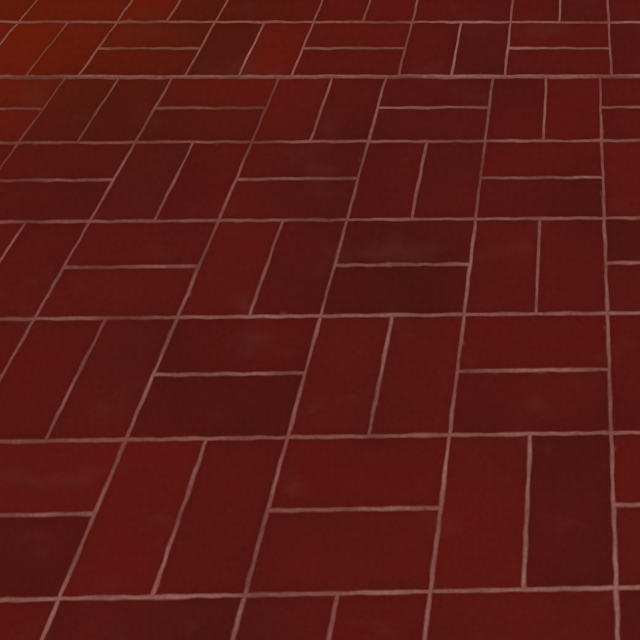
A Shadertoy shader for this texture:

```glsl
vec2 hash2(vec2 p) {
    vec3 q = fract(p.xyx * vec3(0.1031, 0.1030, 0.0973));
    q += dot(q, q.yzx + 33.33);
    return fract((q.xx + q.yz) * q.zy);
}

float cornerSlope(vec2 corner, vec2 offset) {
    float angle = 6.2832 * hash2(corner).x;
    return dot(vec2(cos(angle), sin(angle)), offset);
}

// Gradient noise, roughly -0.7 to 0.7
float gradientNoise(vec2 p) {
    vec2 i = floor(p), f = fract(p);
    vec2 s = f * f * f * (f * (f * 6.0 - 15.0) + 10.0);
    vec2 e = vec2(1, 0);
    return mix(mix(cornerSlope(i, f), cornerSlope(i + e.xy, f - e.xy), s.x),
               mix(cornerSlope(i + e.yx, f - e.yx), cornerSlope(i + 1.0, f - 1.0), s.x), s.y);
}

float fractalNoise(vec2 p) {
    float sum = 0.0, amplitude = 1.0;
    for (int i = 0; i < 4; i++) {
        sum += amplitude * gradientNoise(p);
        p = p * 2.03 + 17.1;
        amplitude *= 0.5;
    }
    return sum;
}

void mainImage(out vec4 fragColor, in vec2 fragCoord) {
    vec2 uv = fragCoord / iResolution.xy;
    vec2 p = vec2(uv.x, 1.0 - uv.y);

    // Uneven laying, then the slight tilt of the rows
    vec2 q = p + 0.0016 * vec2(gradientNoise(p * 38.0), gradientNoise(p * 38.0 + 50.0));
    q.y += 0.023 * (q.x - 0.52) * (q.y - 0.065);

    // Perspective floor: one unit per square block of two bricks
    float depth = q.y + 0.97;
    vec2 blockSize = vec2(0.153 * depth, depth * depth / 12.806);
    vec2 ground = vec2((q.x - 0.902) / blockSize.x + 0.79, 12.806 / depth - 6.75);
    float farRows = step(5.0, ground.y);
    ground.x -= 0.11 * farRows;

    // Basket weave: bricks turn in every other block
    vec2 block = floor(ground), local = fract(ground);
    bool upright = mod(block.x + block.y, 2.0) < 0.5;
    vec2 toBorder = (0.5 - abs(local - 0.5)) * blockSize;
    vec2 toMiddle = abs(local - 0.5) * blockSize;
    float split = upright ? toMiddle.x : toMiddle.y;
    float halfIndex = step(0.5, upright ? local.x : local.y);
    vec2 brick = hash2(block * 2.0 + vec2(halfIndex, 40.0));

    // Joint distance, with a wider seam where the rows shift
    float seam = abs(ground.y - 5.0) * blockSize.y - 0.0012;
    float joint = min(min(toBorder.x, toBorder.y), min(split, seam));
    float jointWidth = 0.0024 * depth * (1.0 + 0.35 * gradientNoise(p * 22.0 + 9.0));
    float grout = 1.0 - smoothstep(0.25 * jointWidth, 1.35 * jointWidth, joint);

    // Brick colour: blotches, shade per brick, fine grain
    float blotch = fractalNoise(p * 4.0 + 3.0);
    float shadow = exp(-12.0 * dot(p - vec2(0.4, 0.32), p - vec2(0.4, 0.32)));
    float tone = 0.72 + 0.55 * blotch + 0.55 * (brick.x - 0.5) - 0.35 * shadow;
    vec3 color = mix(vec3(0.285, 0.088, 0.070), vec3(0.355, 0.088, 0.070), clamp(tone, 0.0, 1.0));
    color *= 1.0 + 0.07 * (brick.y - 0.5) + 0.07 * gradientNoise(p * 130.0);
    float warmCorner = 1.0 - smoothstep(0.0, 0.55, length(p * vec2(0.7, 1.6)));
    color += warmCorner * vec3(0.04, 0.02, -0.025);

    // Dusty wear on the faces and dark brick edges
    float dust = smoothstep(0.2, 0.85, fractalNoise(p * vec2(9.0, 14.0) + 70.0));
    color = mix(color, vec3(0.36, 0.16, 0.13), 0.4 * dust);
    color *= 1.0 - 0.12 * exp(-joint / (1.6 * jointWidth));

    // Grout, paler near the front and stained in places
    float pale = 0.5 + 0.35 * (p.y - 0.5) + 0.3 * (p.x - 0.5)
               + 0.7 * fractalNoise(p * 9.0 + 25.0) + 0.25 * farRows;
    vec3 groutColor = mix(vec3(0.39, 0.20, 0.17), vec3(0.55, 0.36, 0.33), clamp(pale, 0.0, 1.0));
    groutColor *= 1.0 + 0.12 * gradientNoise(p * 150.0 + 8.0);
    color = mix(color, groutColor, grout);

    // Small chips beside the joints
    float chip = smoothstep(0.42, 0.6, gradientNoise(p * 42.0 + 31.0));
    color = mix(color, vec3(0.47, 0.29, 0.22), 0.6 * chip * (1.0 - smoothstep(0.0, 0.01, joint)));

    fragColor = vec4(color, 1.0);
}
```
